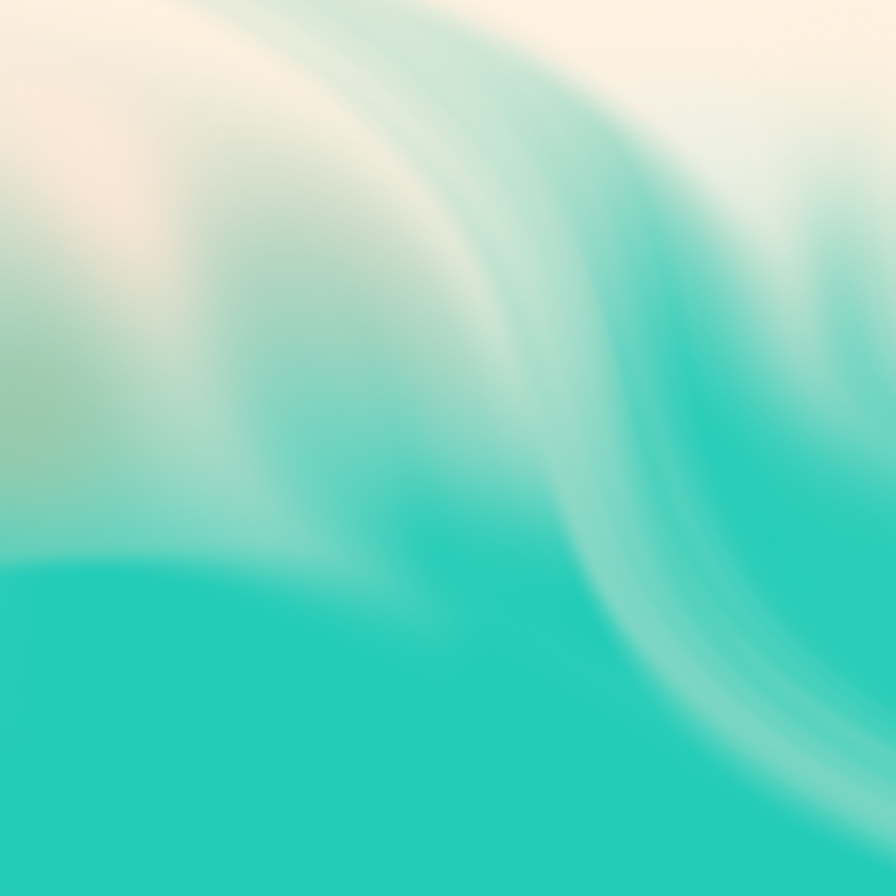
Write a Shadertoy shader that draws this background.

```glsl
// Soft silky veils of cream and pale mint sweeping down into a turquoise pool.

float hash(vec2 p) {
    vec3 q = fract(vec3(p.xyx) * 0.1031);
    q += dot(q, q.yzx + 33.33);
    return fract((q.x + q.y) * q.z);
}

float noise(vec2 p) {
    vec2 i = floor(p), f = fract(p);
    f = f * f * (3.0 - 2.0 * f);
    return mix(mix(hash(i), hash(i + vec2(1, 0)), f.x),
               mix(hash(i + vec2(0, 1)), hash(i + vec2(1, 1)), f.x), f.y);
}

// Fine fibres: noise drawn out along the flow, centred on zero
float fibres(float across, float along) {
    float sum = 0.0, gain = 0.5, freq = 14.0;
    for (int i = 0; i < 4; i++) {
        sum += gain * (noise(vec2(across * freq + 40.0, along * 3.0 + float(i) * 7.3)) - 0.5);
        gain *= 0.6;
        freq *= 2.0;
    }
    return sum;
}

float bell(float d, float width) {
    return exp(-d * d / (width * width));
}

// Signed distance, roughly, to the curve x = c0 + c1 u + c2 u^2 + c3 u^3
float curveSide(float x, float u, vec4 c) {
    float curve = c.x + u * (c.y + u * (c.z + u * c.w));
    float slope = c.y + u * (2.0 * c.z + u * 3.0 * c.w);
    return (x - curve) / sqrt(1.0 + slope * slope);
}

vec3 silkColor(float depth) {
    vec3 cream = vec3(1.0, 0.945, 0.88);
    vec3 mint = vec3(0.62, 0.857, 0.785);
    vec3 turquoise = vec3(0.14, 0.80, 0.72);
    return depth < 0.5 ? mix(cream, mint, depth * 2.0)
                       : mix(mint, turquoise, depth * 2.0 - 1.0);
}

void mainImage(out vec4 fragColor, in vec2 fragCoord) {
    vec2 uv = fragCoord / iResolution.xy;
    float x = uv.x, down = 1.0 - uv.y;

    // Three guiding curves
    float fold = curveSide(x, down - 0.40, vec4(0.19, 0.33, 0.8, 4.0));
    float ribbon = curveSide(x, down - 0.53, vec4(0.615, 0.28, 0.406, 2.65));
    float veil = curveSide(x, down - 0.33, vec4(0.77, 0.15, 0.0, 7.5));

    // Left sheet, with a glowing fold and pale wisps beside the ribbon
    float left = smoothstep(-0.05, 0.9, down);
    left -= 0.15 * bell(fold, fold < 0.0 ? 0.09 : 0.055) * smoothstep(0.05, 0.25, down);
    left += 0.07 * bell(fold - 0.14, 0.09) * smoothstep(0.1, 0.3, down);
    left += 0.05 * bell(ribbon + 0.15, 0.035) * smoothstep(0.2, 0.4, down);
    left -= 0.13 * bell(ribbon + 0.015, 0.04) * bell(down - 0.33, 0.18);
    left += 0.10 * smoothstep(0.3, 0.5, x) * smoothstep(0.48, 0.62, down);
    left += 0.05 * fibres(ribbon * 0.6, down);

    // Turquoise pool under the left sheet
    float shore = 0.615 + 0.6 * (x - 0.12) * (x - 0.12) - 0.07 * smoothstep(0.48, 0.56, x);
    float soft = mix(0.018, 0.07, smoothstep(0.1, 0.5, x));
    float pool = smoothstep(-soft, soft, down - shore - 0.01);
    pool *= 1.0 - 0.12 * bell(x, 0.025);
    left = mix(left, 1.0, pool);

    // Ribbon, deepening to its right
    float pale = mix(0.12, 0.64, smoothstep(0.0, 0.7, down));
    float deep = mix(0.2, 0.98, smoothstep(-0.05, 0.5, down));
    float strands = fibres(ribbon, down);
    float band = mix(pale, deep, smoothstep(0.02, 0.18, ribbon + 0.04 * strands));
    band += 0.16 * strands * (1.0 - 0.7 * smoothstep(0.1, 0.25, ribbon));
    float edge = mix(0.018, 0.035, smoothstep(0.6, 0.9, down));
    float depth = mix(left, band, smoothstep(-edge, edge, ribbon));

    // Cream veil over the upper right, with darker pleats
    float threads = fibres(veil * 0.8 + 3.0, down);
    float sheet = smoothstep(0.03, 0.75, down) + 0.13 * threads * smoothstep(0.03, 0.2, down);
    sheet += 0.10 * bell(veil - 0.16, 0.03) * bell(down - 0.32, 0.14);
    sheet += 0.10 * bell(x - 0.97, 0.05) * bell(down - 0.30, 0.14);
    float reach = mix(0.03, 0.13, smoothstep(0.08, 0.35, down));
    float cover = smoothstep(-0.025, reach, veil + 0.02 * threads);
    depth = mix(depth, sheet, cover);

    vec3 color = silkColor(clamp(depth, 0.0, 1.0));

    // Warm and olive tints on the left sheet, cool sheen on the veil
    float leftMask = (1.0 - smoothstep(-0.12, 0.03, ribbon)) * (1.0 - pool);
    color -= vec3(0.01, 0.04, 0.05) * leftMask * bell(down - 0.28, 0.17);
    color = mix(color, vec3(1.0, 0.905, 0.85),
                0.5 * leftMask * bell(fold, 0.08) * bell(down - 0.18, 0.16));
    vec2 olive = (vec2(x, down) - vec2(0.02, 0.47)) / vec2(0.13, 0.12);
    color = mix(color, vec3(0.62, 0.775, 0.65), 0.75 * leftMask * exp(-dot(olive, olive)));
    color = mix(color, vec3(0.92, 0.95, 0.92),
                0.45 * cover * bell(veil - 0.07, 0.07) * bell(down - 0.17, 0.09));

    // Faint grain keeps the gradients from banding
    color += (hash(floor(uv * 512.0)) - 0.5) / 255.0;
    fragColor = vec4(clamp(color, 0.0, 1.0), 1.0);
}
```
